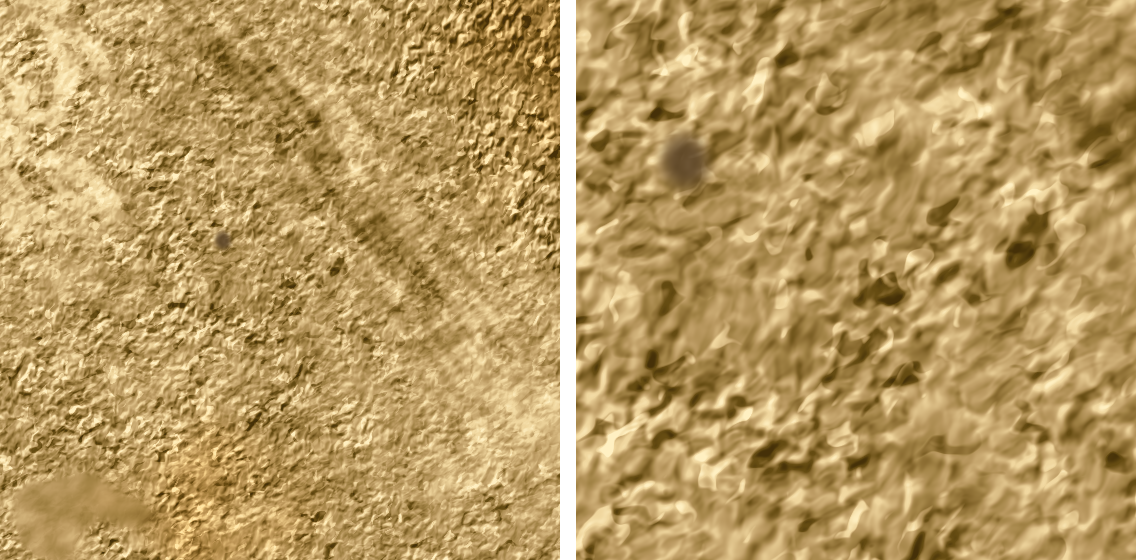
Left, the full canvas; right, a detail of the centre.
Reproduce this texture procedurally as a three.js fragment shader.

```glsl
varying vec2 vUv;

const vec3 SHADOW = vec3(0.27, 0.19, 0.03);
const vec3 UMBER = vec3(0.40, 0.30, 0.07);
const vec3 BRONZE = vec3(0.54, 0.42, 0.19);
const vec3 OCHRE = vec3(0.64, 0.52, 0.28);
const vec3 SAND = vec3(0.73, 0.60, 0.38);
const vec3 STRAW = vec3(0.82, 0.70, 0.48);
const vec3 CREAM = vec3(0.94, 0.84, 0.62);
const vec3 GLINT = vec3(1.0, 0.94, 0.76);

const float GRAIN_ANGLE = 0.6;
const float STEEP_ANGLE = 1.1;
const float STREAK_ANGLE = -0.9;
const vec2 LIGHT_STEP = vec2(-0.0035, 0.0055);

float hash(vec2 cell) {
  vec3 h = fract(vec3(cell.xyx) * vec3(0.1031, 0.1030, 0.0973));
  h += dot(h, h.yzx + 33.33);
  return fract((h.x + h.y) * h.z);
}

float cornerSlope(vec2 cell, vec2 offset) {
  float angle = 6.2832 * hash(cell);
  return dot(vec2(cos(angle), sin(angle)), offset);
}

float gradientNoise(vec2 p) {
  vec2 i = floor(p);
  vec2 f = p - i;
  vec2 w = f * f * f * (f * (f * 6.0 - 15.0) + 10.0);
  vec2 e = vec2(1.0, 0.0);
  float low = mix(cornerSlope(i, f), cornerSlope(i + e.xy, f - e.xy), w.x);
  float high = mix(cornerSlope(i + e.yx, f - e.yx), cornerSlope(i + e.xx, f - e.xx), w.x);
  return mix(low, high, w.y);
}

// Coordinates whose x axis runs along the given angle
vec2 turn(vec2 p, float angle) {
  float c = cos(angle);
  float s = sin(angle);
  return vec2(c * p.x + s * p.y, c * p.y - s * p.x);
}

float blob(vec2 p, vec2 centre, vec2 radius) {
  vec2 d = (p - centre) / radius;
  return exp(-dot(d, d));
}

float stripe(float across, float width) {
  return exp(-across * across / (width * width));
}

// Jagged grains: three sizes, the finest also roughening the outlines
float grainHeight(vec2 p, float angle, vec2 scale) {
  vec2 q = turn(p, angle) * scale + 40.0;
  q += 0.6 * vec2(gradientNoise(q * 1.3 + 7.0), gradientNoise(q * 1.3 + 31.0));
  return 0.7 * gradientNoise(q * 0.45 + 5.0) + gradientNoise(q) + 0.5 * gradientNoise(q * 1.8 + 13.0);
}

// Grain brightness with its shadowed side
float litGrain(vec2 p, float angle, vec2 scale) {
  return grainHeight(p, angle, scale) - 0.55 * grainHeight(p + LIGHT_STEP, angle, scale);
}

float streaks(vec2 p, float angle, vec2 scale) {
  return gradientNoise(turn(p, angle) * scale + 60.0);
}

// Tone is in standard deviations around the middle gold
vec3 goldRamp(float tone) {
  vec3 c = mix(SHADOW, UMBER, smoothstep(-3.4, -1.9, tone));
  c = mix(c, BRONZE, clamp((tone + 1.9) / 0.75, 0.0, 1.0));
  c = mix(c, OCHRE, clamp((tone + 1.15) / 0.67, 0.0, 1.0));
  c = mix(c, SAND, clamp((tone + 0.48) / 0.64, 0.0, 1.0));
  c = mix(c, STRAW, clamp((tone - 0.16) / 0.66, 0.0, 1.0));
  c = mix(c, CREAM, clamp((tone - 0.82) / 0.78, 0.0, 1.0));
  return mix(c, GLINT, smoothstep(1.6, 2.8, tone));
}

void main() {
  vec2 p = vUv;
  vec2 wobble = 0.12 * vec2(gradientNoise(p * 7.0), gradientNoise(p * 7.0 + 19.0));
  vec2 soft = p + wobble;

  // Regions of the surface
  vec2 band = turn(p - vec2(0.6, 0.7), STREAK_ANGLE);
  float brushed = stripe(band.y - 0.01, 0.14) * smoothstep(0.6, 0.35, abs(band.x));
  float coarse = smoothstep(0.1, 0.2, band.y + wobble.x) * smoothstep(0.3, 0.5, p.y);
  float paleLeft = blob(soft, vec2(0.06, 0.82), vec2(0.17, 0.32));
  float paleRight = blob(soft, vec2(0.95, 0.25), vec2(0.24, 0.18));
  float darkCorner = blob(soft, vec2(1.0, 0.93), vec2(0.2, 0.26));
  float barePatch = smoothstep(0.35, 0.65, blob(soft, vec2(0.15, 0.09), vec2(0.12, 0.09)));
  float warmPatch = blob(soft, vec2(0.37, 0.08), vec2(0.17, 0.12));
  float flake = streaks(soft, STREAK_ANGLE, vec2(9.0, 16.0)) + 0.4 * gradientNoise(p * 50.0);
  float palePatch = smoothstep(-0.15, 0.15, flake) * smoothstep(0.2, 0.6, paleLeft);

  // Broad light and brushed streaks
  float tone = 0.4 * paleLeft + 1.15 * palePatch + 0.95 * paleRight - 0.95 * darkCorner + 0.08;
  tone += 0.7 * gradientNoise(p * 5.0 + 3.0) + 1.0 * gradientNoise(p * 19.0 + 9.0);
  tone += 0.8 * streaks(p, GRAIN_ANGLE, vec2(26.0, 40.0));
  tone += brushed * (1.6 * streaks(p, STREAK_ANGLE, vec2(7.0, 50.0))
    + 1.5 * streaks(p, GRAIN_ANGLE, vec2(14.0, 110.0)));
  float lane = smoothstep(0.5, 0.2, abs(band.x + 0.3 * wobble.x));
  float ragged = band.y + 0.5 * wobble.y + 0.02 * gradientNoise(p * 30.0);
  tone += lane * (0.45 * stripe(ragged - 0.06, 0.025) - 0.65 * stripe(ragged + 0.025, 0.035));

  // Broken grains in two directions, larger in the upper right
  float steep = smoothstep(0.05, 0.2, gradientNoise(p * 16.0 + 50.0));
  float fineGrain = litGrain(p, GRAIN_ANGLE, vec2(60.0, 98.0));
  float steepGrain = litGrain(p, STEEP_ANGLE, vec2(50.0, 78.0));
  float roughness = 1.0 + 0.8 * gradientNoise(p * 11.0 + 27.0);
  roughness *= (1.0 - 0.4 * brushed) * (1.0 - 0.6 * paleRight) * (1.0 - 0.55 * palePatch);
  roughness *= (1.0 - 0.9 * barePatch) * (1.0 + 0.35 * coarse);
  float grain = mix(fineGrain, steepGrain, max(coarse, steep));
  tone += 2.7 * roughness * grain;

  // Scattered dark chips and bright flecks
  float chip = mix(grainHeight(p + 3.0, 0.45, vec2(36.0, 58.0)),
    grainHeight(p + 3.0, STEEP_ANGLE, vec2(38.0, 58.0)), coarse);
  float fleck = grainHeight(p + 5.0, 0.8, vec2(48.0, 72.0));
  tone -= 1.5 * smoothstep(0.32, 0.56, chip) * min(roughness + 0.3 * palePatch, 1.3);
  tone += 1.4 * smoothstep(0.3, 0.54, fleck) * min(roughness, 1.3);

  // Colour, warm stains and one small dark pit
  vec3 color = goldRamp(tone);
  color *= mix(vec3(1.0), vec3(1.02, 0.95, 0.80), 0.8 * max(warmPatch, darkCorner));
  float pit = smoothstep(0.75, 0.2, length((p + 0.08 * wobble - vec2(0.4, 0.57)) / vec2(0.026, 0.029)));
  color = mix(color, vec3(0.35, 0.26, 0.15), 0.85 * pit);
  gl_FragColor = vec4(color, 1.0);
}
```
